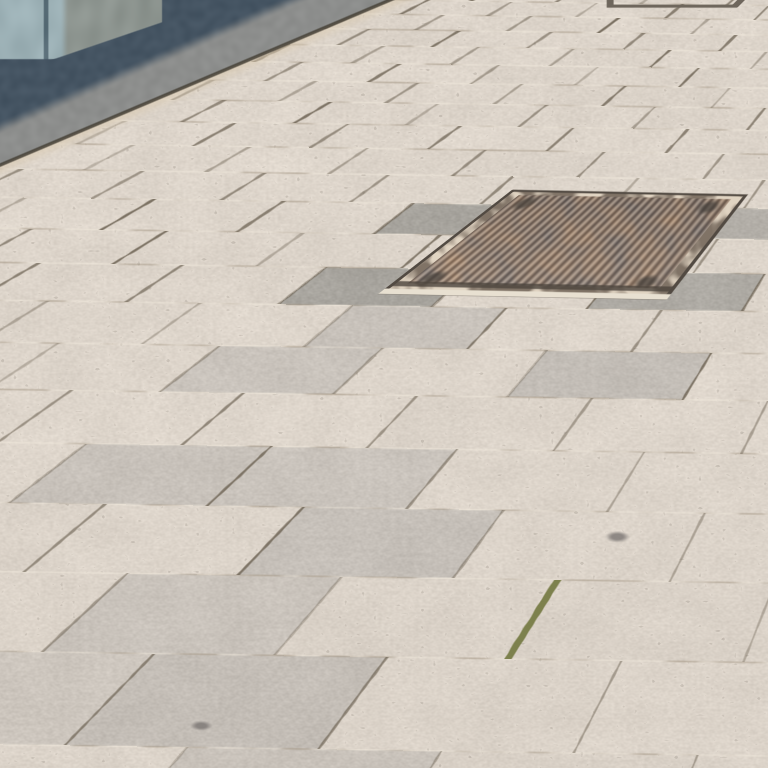
Give the GLSL for this texture, as a Shadertoy shader.

```glsl
// Sunlit stone paving in perspective with a rusty access cover and a shaded kerb.
const vec2 VANISH = vec2(1.51, -.495);  // where the side joints converge
const float TILE_WIDTH = .2278, HORIZON = .577, ROW_STEP = .05453;

float hash(vec2 p) { return fract(sin(dot(p, vec2(127.1, 311.7))) * 43758.5); }

float corner(vec2 cell, vec2 offset) {
  float angle = 6.2832 * hash(cell);
  return dot(vec2(cos(angle), sin(angle)), offset);
}

// Gradient noise, roughly -0.7 to 0.7
float noise(vec2 p) {
  vec2 i = floor(p), f = fract(p), w = f * f * (3. - 2. * f), e = vec2(1, 0);
  return mix(mix(corner(i, f), corner(i + e, f - e), w.x),
             mix(corner(i + e.yx, f - e.yx), corner(i + 1., f - 1.), w.x), w.y);
}

float below(float x, float edge, float soft) {
  return 1. - smoothstep(edge - soft, edge + soft, x);
}

float band(float x, float lo, float hi, float soft) {
  return below(x, hi, soft) * (1. - below(x, lo, soft));
}

// Signed distance to the line a-b, positive beneath it
float lineSide(vec2 p, vec2 a, vec2 b) {
  vec2 dir = normalize(b - a);
  return dot(p - a, vec2(-dir.y, dir.x));
}

float spot(vec2 p, vec2 centre, vec2 radius) {
  return below(length((p - centre) / radius), .8, .4);
}

// Row, column and darkness of the greyer slabs
const vec3 GREY_SLABS[14] = vec3[14](
  vec3(-1, -4, .7), vec3(0, -5, .9), vec3(0, -6, .6), vec3(1, -6, .8), vec3(2, -6, 1),
  vec3(3, -8, .9), vec3(3, -7, .9), vec3(5, -9, .9), vec3(5, -7, 1.1), vec3(6, -9, .9),
  vec3(7, -10, 1.8), vec3(7, -8, 1.7), vec3(9, -11, 1.8), vec3(9, -9, 1.5));

float slabDarkness(vec2 cell) {
  float dark = 0.;
  for (int i = 0; i < 14; i++)
    dark += GREY_SLABS[i].z * step(distance(cell, GREY_SLABS[i].xy), .5);
  return dark;
}

vec3 paving(vec2 p, float soft) {
  // Slab grid in a shifting half bond
  float depth = p.y - .015 * (p.x - .495) + HORIZON;
  float v = (1. / depth - .6436) / ROW_STEP, row = floor(v);
  float span = (p.y - VANISH.y) * TILE_WIDTH;
  float u = (p.x - VANISH.x) / span - .73 - .517 * row;
  vec2 cell = vec2(row, floor(u)), grain = p * vec2(1, 1.4);
  // Stone colour, mottling and grain
  float dark = slabDarkness(cell), pits = noise(grain * 130.);
  vec3 col = mix(vec3(.865, .832, .792), vec3(.775, .752, .725), min(dark, 1.));
  col = mix(col, vec3(.63, .62, .595), max(dark - 1., 0.));
  col += .018 * (hash(cell) - .5) - .012 * smoothstep(.6, 1., p.y);
  col += .025 * noise(grain * 18.) + .035 * pits + .03 * noise(grain * 260.);
  col -= .1 * smoothstep(.38, .6, pits) * step(dark, .5);
  // Long joints: pale mortar broken by brown gaps
  float seam = floor(v + .5), wear = noise(vec2(p.x * 22., seam * 3.7));
  float seamLine = below(abs(v - seam) * ROW_STEP * depth * depth, .0011, soft);
  vec3 mortar = mix(vec3(.66, .61, .54), vec3(.94, .91, .86), smoothstep(-.25, .1, wear));
  col = mix(col, mortar, seamLine * (.35 + .5 * abs(wear)));
  // Side joints: dark, uneven, one of them mossy
  float joint = floor(u + .5), slope = (p.x - VANISH.x) / (p.y - VANISH.y);
  float gap = abs(u - joint) * span / sqrt(1. + slope * slope);
  float moss = step(distance(vec2(row, joint), vec2(1, -4)), .5);
  float strength = max(moss, mix(.35, 1., hash(vec2(row, joint) + 3.3)));
  float width = mix(.0014, .0042, moss) + .0012 * noise(p * 70.);
  vec3 soil = mix(vec3(.43, .39, .33), vec3(.45, .47, .25), moss);
  col = mix(col, soil, below(gap, width, soft) * strength * .9);
  // Trodden spots
  float stain = spot(p, vec2(.804, .699), vec2(.015, .007))
              + spot(p, vec2(.262, .945), vec2(.013, .006));
  return mix(col, vec3(.48, .46, .45), .8 * stain);
}

// Ribbed cover: s runs across it, t from its far to its near edge
vec3 accessCover(vec3 col, vec2 p, float soft) {
  float t = (p.y - .02 * (p.x - .667) - .247) / .134;
  float left = mix(.667, .499, t), wide = mix(.974, .872, t) - left;
  float s = (p.x - left) / wide, st = soft / .134, ss = soft / wide;
  float rust = noise(p * 28.) + .5 * noise(p * 75.);
  vec3 iron = mix(vec3(.43, .37, .33), vec3(.67, .6, .54), .5 + .5 * sin(s * 201.06));
  iron += vec3(.09, .045, 0) * rust + .04 * (t - .5);
  float bolts = spot(abs(vec2(s, t) - .5), vec2(.38, .37), vec2(.04, .07));
  iron = mix(iron, vec3(.27, .25, .23), .7 * bolts);
  vec3 lid = mix(vec3(.5, .45, .4), vec3(.88, .83, .76), smoothstep(-.25, .25, rust));
  lid = mix(lid, iron, band(s, .055, .945, ss) * band(t, .05, .93, st));
  lid = mix(lid, vec3(.3, .27, .24), band(t, .91, .96, st) * .8);
  lid = mix(vec3(.32, .29, .26), lid, band(s, .015, .985, ss) * band(t, .02, 1.03, st));
  lid = mix(lid, vec3(.91, .88, .82), band(t, .985, 1.04, st));
  return mix(col, lid, band(s, 0., 1., ss) * band(t, 0., 1.04, st));
}

// Kerb strip, cast shadow and building base
vec3 kerbSide(vec3 col, vec2 p, float soft) {
  float kerb = lineSide(p, vec2(0, .215), vec2(.508, 0));
  float shade = lineSide(p, vec2(0, .166), vec2(.382, 0));
  col = mix(col, vec3(.85, .79, .69), .6 * below(kerb, .009, .009));
  vec3 strip = mix(vec3(.55, .555, .55), vec3(.27, .33, .385), below(shade, 0., .009));
  col = mix(col, strip + .035 * noise(p * 80.), below(kerb, 0., soft));
  col = mix(col, vec3(.27, .25, .21), .85 * below(abs(kerb), .0022, soft));
  float base = lineSide(p, vec2(.085, .072), vec2(.211, .029));
  float block = below(p.x, .211, soft) * below(base, 0., soft) * below(p.y, .077, soft);
  vec3 stone = mix(vec3(.61, .69, .71), vec3(.55, .58, .56), smoothstep(.078, .09, p.x));
  stone = mix(stone, vec3(.34, .42, .46), band(p.x, .057, .063, soft));
  return mix(col, stone + .06 * noise(p * vec2(45, 25)), block);
}

void mainImage(out vec4 fragColor, in vec2 fragCoord) {
  vec2 p = vec2(0, 1) + vec2(1, -1) * fragCoord / iResolution.xy;  // y runs downwards
  float soft = max(.0013, .7 / iResolution.y);
  vec3 col = accessCover(paving(p, soft), p, soft);
  // Far drain frame
  float frame = band(p.x, .79, .97 - p.y, soft) * below(p.y, .01, soft);
  frame *= 1. - band(p.x, .799, .96 - p.y, soft) * below(p.y, .006, soft);
  col = mix(col, vec3(.43, .4, .36), frame);
  fragColor = vec4(clamp(kerbSide(col, p, soft), 0., 1.), 1);
}
```
